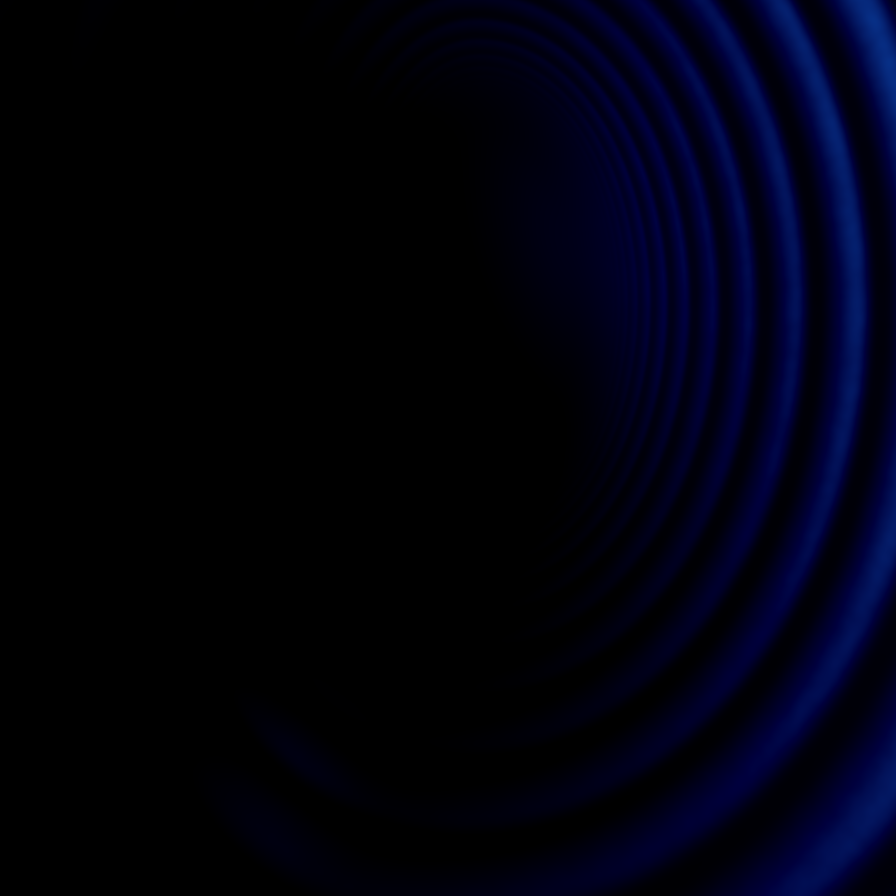
This background is drawn by a Shadertoy shader. Its source:

```glsl
// Dark blue ripples: nested ellipses that crowd together toward a dim core.
// Each point is solved for the ellipse through it; a skewed wave over that size
// draws the crests, and a directional light fades them to black on the left.

const vec2 LIGHT_DIR = vec2(0.940, 0.342);
const float CORE_SIZE = 0.124;

vec2 hashGradient(vec2 cell) {
    float h = fract(sin(dot(cell, vec2(127.1, 311.7))) * 43758.5);
    return vec2(cos(6.2832 * h), sin(6.2832 * h));
}

float gradientNoise(vec2 p) {
    vec2 i = floor(p), f = fract(p);
    vec2 w = f * f * f * (f * (f * 6.0 - 15.0) + 10.0);
    vec2 e = vec2(0.0, 1.0);
    float low = mix(dot(hashGradient(i), f),
                    dot(hashGradient(i + e.yx), f - e.yx), w.x);
    float high = mix(dot(hashGradient(i + e.xy), f - e.xy),
                     dot(hashGradient(i + e.yy), f - e.yy), w.x);
    return mix(low, high, w.y);
}

// Soft elliptical spot, tilted by an angle
float spot(vec2 p, vec2 center, vec2 radius, float angle) {
    vec2 d = p - center;
    float c = cos(angle), s = sin(angle);
    d = vec2(c * d.x + s * d.y, c * d.y - s * d.x) / radius;
    return exp(-dot(d, d));
}

// Half width of the ellipse through p (z) and the direction on it (xy)
vec3 ellipseThrough(vec2 p) {
    float size = 0.3;
    vec2 dir = vec2(0.0);
    for (int i = 0; i < 10; i++) {
        vec2 d = p - vec2(0.553 - 0.1 * size, 0.661);
        d.x *= d.x < 0.0 ? 1.2 : 1.0;
        dir = d / vec2(size, 1.08 * size + 0.088);
        size = max(size * length(dir), 0.001);
    }
    return vec3(dir / max(length(dir), 0.001), size);
}

// Ring count: logarithmic, with a slight bulge between the outer rings
float ringIndex(float size) {
    float u = log(max(size - CORE_SIZE, 0.002) / 0.324) / 0.268;
    return u + 0.08 * max(u, 0.0) * max(2.0 - u, 0.0);
}

// Crest with a gentle inner slope and a steep outer one
float crest(float index, float sharpness) {
    float t = 6.2832 * index;
    float wave = 0.5 + 0.5 * cos(t + 0.4 * (1.0 - cos(t)));
    return pow(max(wave, 0.0), sharpness);
}

// Black through navy to a lighter steel blue
vec3 blueRamp(float v) {
    return vec3(0.12 * max(v - 0.28, 0.0), 0.65 * max(v - 0.24, 0.0), v);
}

void mainImage(out vec4 fragColor, in vec2 fragCoord) {
    vec2 uv = fragCoord / iResolution.xy;
    vec3 ellipse = ellipseThrough(uv);
    float size = ellipse.z;
    float outer = smoothstep(0.15, 0.6, size);

    // Light strength grows outward and wraps further around the large rings
    float facing = 0.5 + 0.5 * dot(ellipse.xy, LIGHT_DIR);
    float light = min(0.06 + 0.86 * size, 0.66);
    light *= pow(max(facing, 0.0), mix(3.1, 1.55, outer));
    light *= smoothstep(0.09, 0.19, size);

    // Faint returns of light at the lower left and the top
    light += 0.09 * spot(uv, vec2(0.32, 0.125), vec2(0.075, 0.10), 0.0);
    light += 0.05 * spot(uv, vec2(0.48, 0.97), vec2(0.12, 0.09), 0.0);

    // Rings over a dim floor, with faint mottling along the crests
    float ring = crest(ringIndex(size), 1.4);
    ring = mix(0.35, ring, smoothstep(0.13, 0.22, size));
    float dimFloor = mix(0.42, 0.13, smoothstep(0.13, 0.42, size));
    float mottle = 1.0 + 0.08 * gradientNoise(uv * 24.0)
                       + 0.05 * gradientNoise(uv * 70.0);
    float value = light * mix(dimFloor, 1.0, ring) * mottle;

    // Dim haze around the core
    value += 0.11 * spot(uv, vec2(0.645, 0.725), vec2(0.085, 0.16), 0.35);

    fragColor = vec4(blueRamp(max(value - 0.018, 0.0)), 1.0);
}
```
